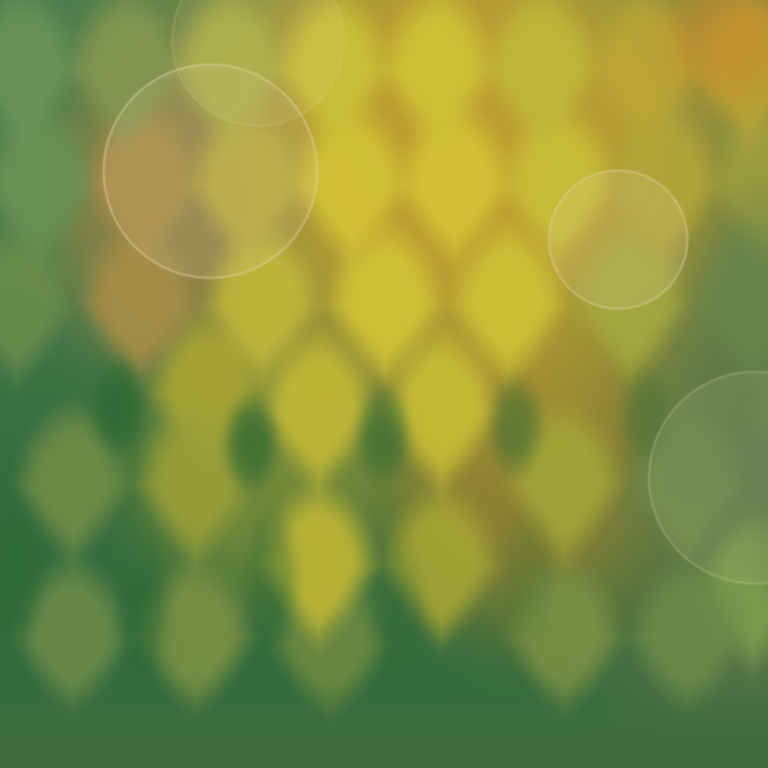
Write a three.js fragment shader that draws this background.

```glsl
// Blurred staggered leaves in yellow and green, under pale translucent discs.
varying vec2 vUv;

#define LEAF_SIZE vec2(0.073, 0.102)
#define LEAF_OPACITY 0.88
#define LOWER_SPACING 0.16
#define UPPER_SPACING 0.135
#define RIM_WIDTH 0.0032
#define DEEP_GREEN vec3(0.18, 0.41, 0.20)
#define MOSS vec3(0.42, 0.54, 0.29)
#define YELLOW vec3(0.83, 0.77, 0.21)
#define OLIVE vec3(0.63, 0.63, 0.20)
#define COPPER vec3(0.68, 0.55, 0.28)
#define PALE vec3(0.88, 0.82, 0.66)

// Flat-topped soft ellipse, 1 at its centre.
float glow(vec2 p, vec2 centre, vec2 radius) {
  vec2 d = (p - centre) / radius;
  float s = dot(d, d);
  return exp(-s * s);
}

// Soft leaf: round above, tapering to a point below.
float leafMask(vec2 p, vec2 centre, vec2 size) {
  vec2 q = abs(p - centre) / size;
  float roundness = mix(0.35, 0.80, smoothstep(-0.04, 0.04, p.y - centre.y));
  float d = mix(q.x + q.y, length(q), roundness);
  return 1.0 - smoothstep(0.55, 1.25, d);
}

// Colour between the leaves.
vec3 gapColor(vec2 p) {
  vec3 c = mix(vec3(0.20, 0.42, 0.24), vec3(0.30, 0.49, 0.30), smoothstep(0.3, 0.8, p.y));
  c = mix(c, vec3(0.34, 0.45, 0.27), glow(p, vec2(1.0, 0.40), vec2(0.24, 0.50)));
  c = mix(c, vec3(0.54, 0.50, 0.20), glow(p, vec2(0.68, 0.40), vec2(0.19, 0.22)));
  c = mix(c, vec3(0.50, 0.56, 0.22), 0.8 * glow(p, vec2(0.34, 0.40), vec2(0.17, 0.18)));
  c = mix(c, vec3(0.74, 0.62, 0.19), glow(p, vec2(0.60, 0.81), vec2(0.38, 0.36)));
  c = mix(c, vec3(0.57, 0.51, 0.28), 0.9 * glow(p, vec2(0.22, 0.73), vec2(0.15, 0.20)));
  return c;
}

// Colour of a leaf from where its centre lies.
vec3 leafColor(vec2 p) {
  vec3 c = mix(MOSS, vec3(0.41, 0.58, 0.35), smoothstep(0.55, 0.85, p.y));
  c = mix(c, OLIVE, glow(p, vec2(0.49, 0.35), vec2(0.33, 0.24)));
  c = mix(c, YELLOW, glow(p, vec2(0.54, 0.73), vec2(0.34, 0.40)));
  c = mix(c, YELLOW, 0.6 * glow(p, vec2(0.42, 0.27), vec2(0.09, 0.10)));
  c = mix(c, vec3(0.74, 0.65, 0.20), glow(p, vec2(0.92, 0.90), vec2(0.18, 0.20)));
  c = mix(c, COPPER, glow(p, vec2(0.21, 0.71), vec2(0.11, 0.20)));
  return c;
}

vec3 addLeaf(vec3 base, vec2 p, vec2 centre, vec3 color) {
  return mix(base, color, LEAF_OPACITY * leafMask(p, centre, LEAF_SIZE));
}

// Centre of a leaf in the staggered rows.
vec2 leafCentre(float row, float col) {
  if (row < 1.5) {
    float lift = 0.095 * mod(floor(col * 0.5), 2.0);
    return vec2(0.095 + LOWER_SPACING * col, 0.17 + 0.20 * row + lift);
  }
  if (row < 2.5) return vec2(0.022 + LOWER_SPACING * col, 0.605);
  return vec2(0.052 - 0.022 * (row - 3.0) + UPPER_SPACING * col, 0.61 + 0.15 * (row - 2.0));
}

// Translucent disc with a thin bright rim.
vec3 addDisc(vec3 base, vec2 p, vec2 centre, float radius, float fill, float rim) {
  float d = length(p - centre) - radius;
  base = mix(base, PALE, fill * (1.0 - smoothstep(-0.002, 0.002, d)));
  return mix(base, PALE, rim * (1.0 - smoothstep(0.0, RIM_WIDTH, abs(d))));
}

void main() {
  vec2 p = vUv;
  vec3 color = gapColor(p);

  // Leaves that sit behind the rows
  color = addLeaf(color, p, vec2(0.43, 0.16), vec3(0.43, 0.54, 0.25));
  color = addLeaf(color, p, vec2(0.27, 0.49), vec3(0.67, 0.65, 0.20));
  color = addLeaf(color, p, vec2(0.98, 0.23), vec3(0.48, 0.62, 0.30));

  // Staggered rows
  for (int r = 0; r < 5; r++) {
    for (int k = 0; k < 8; k++) {
      vec2 centre = leafCentre(float(r), float(k));
      color = addLeaf(color, p, centre, leafColor(centre));
    }
  }

  // Dark openings between the lower leaves
  for (int i = 0; i < 5; i++) {
    float n = float(i);
    vec2 upper = vec2(0.155 + 0.172 * n, 0.47 - 0.06 * min(n, 1.0) + 0.012 * n);
    vec2 lower = vec2(0.02 + 0.167 * n, 0.25 - 0.05 * mod(n, 2.0));
    color = mix(color, DEEP_GREEN, (0.8 - 0.1 * n) * glow(p, upper, vec2(0.032, 0.058)));
    color = mix(color, DEEP_GREEN, (0.6 - 0.1 * n) * glow(p, lower, vec2(0.032, 0.080)));
  }

  // Amber light at the top right, shade on the right and along the ground
  color = mix(color, vec3(0.78, 0.55, 0.18), 0.7 * glow(p, vec2(0.95, 0.96), vec2(0.08, 0.09)));
  float slope = p.x - 0.32 * p.y;
  float shade = smoothstep(0.66, 0.76, slope) * smoothstep(0.80, 0.66, p.y);
  color = mix(color, vec3(0.37, 0.49, 0.30), 0.55 * shade * smoothstep(0.22, 0.40, p.y));
  color = mix(vec3(0.24, 0.42, 0.24), color, smoothstep(0.02, 0.13, p.y));

  // Pale discs
  color = addDisc(color, p, vec2(0.336, 0.948), 0.112, 0.10, 0.14);
  color = addDisc(color, p, vec2(0.274, 0.777), 0.139, 0.13, 0.42);
  color = addDisc(color, p, vec2(0.805, 0.688), 0.090, 0.16, 0.38);
  color = addDisc(color, p, vec2(0.983, 0.378), 0.138, 0.10, 0.22);

  gl_FragColor = vec4(color, 1.0);
}
```
